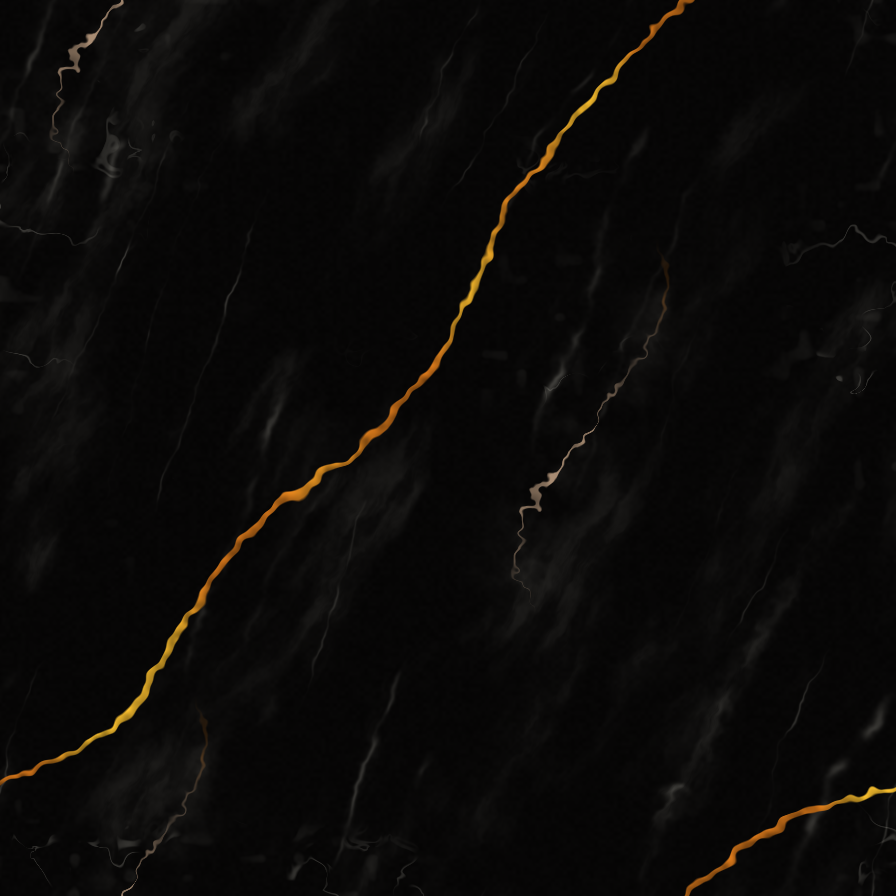
Reproduce this texture procedurally as a Shadertoy shader.

```glsl
// Black marble with one golden vein, crinkled tan cracks and broken grey streaks.
#define BASE vec3(0.025, 0.022, 0.021)
#define SMOKE vec3(0.99, 0.98, 0.92)
#define TAN vec3(0.66, 0.55, 0.45)
#define ORANGE vec3(0.74, 0.41, 0.09)
#define YELLOW vec3(0.87, 0.67, 0.16)
#define STREAKS 22
#define STREAK_LIGHT 0.17
#define CLOUD_LIGHT 0.075
#define WEB_LIGHT 0.17
#define GOLD_WIDTH 0.0034
#define GRAIN 0.012
#define TAU 6.28318

float hash(vec2 p) {
    return fract(sin(dot(p, vec2(127.1, 311.7))) * 43758.5453);
}

float noise(vec2 p) {
    vec2 i = floor(p), f = fract(p);
    f = f * f * (3.0 - 2.0 * f);
    return mix(mix(hash(i), hash(i + vec2(1, 0)), f.x),
               mix(hash(i + vec2(0, 1)), hash(i + vec2(1, 1)), f.x), f.y);
}

float fbm(vec2 p) {
    float sum = 0.0, amp = 0.5;
    for (int i = 0; i < 5; i++) {
        sum += amp * noise(p);
        p = mat2(1.6, 1.2, -1.2, 1.6) * p + 7.3;
        amp *= 0.5;
    }
    return sum;
}

vec2 jitter(vec2 p) {
    return vec2(noise(p), noise(p + 37.2)) - 0.5;
}

// Broken line through a centre, fading towards both ends
float streak(vec2 p, vec2 centre, float angle, float reach, float width, float seed) {
    vec2 q = p - centre;
    q -= floor(q + 0.5);
    vec2 dir = vec2(cos(angle), sin(angle));
    float along = dot(q, dir);
    float across = dot(q, vec2(-dir.y, dir.x));
    across += 0.02 * (noise(vec2(along * 8.0, seed)) - 0.5);
    across += 0.008 * (noise(vec2(along * 40.0, seed)) - 0.5);
    float fade = 1.0 - smoothstep(0.3 * reach, reach, abs(along));
    float patchy = smoothstep(0.25, 0.75, noise(vec2(along * 26.0, seed + 5.0)));
    float x = across / width;
    return fade * mix(0.2, 1.0, patchy) * exp(-x * x);
}

// Bowed crack: x is light of the line, y the haze around it, z the height
vec3 crack(vec2 p, vec2 shift, float aa) {
    vec2 q = p - shift - vec2(0.662, 0.53);
    q -= floor(q + 0.5);
    float rough = smoothstep(0.16, -0.04, q.y);
    vec2 w = q + mix(0.006, 0.022, rough) * jitter(q * 52.0);
    w += mix(0.005, 0.016, rough) * jitter(q * 120.0);
    float d = abs(w.x - 0.08 * sin(w.y * 10.0)) * 0.7;
    float ends = smoothstep(-0.22, -0.17, q.y) * (1.0 - smoothstep(0.13, 0.21, q.y));
    float bright = 0.3 + 0.7 * exp(-pow((q.y + 0.05) / 0.08, 2.0));
    float width = (0.0006 + 0.0022 * noise(q * 60.0)) * (0.5 + 0.7 * bright);
    float line = 1.0 - smoothstep(max(width - aa, 0.0), width + aa, d);
    float haze = exp(-d * 55.0) * smoothstep(0.3, 0.75, fbm(q * 30.0));
    line *= bright * (0.55 + 0.6 * noise(q * 90.0));
    return vec3(line * ends, haze * ends, q.y);
}

// Sideways swing of the golden vein, repeating along the diagonal
float veinSwing(float t) {
    return 0.045 - 0.075 * sin(TAU * t) - 0.03 * cos(2.0 * TAU * (t - 0.05))
         - 0.02 * cos(3.0 * TAU * (t - 0.1));
}

void mainImage(out vec4 fragColor, in vec2 fragCoord) {
    vec2 p = fragCoord / iResolution.xy;
    float aa = 1.0 / iResolution.y;
    vec2 fray = 0.006 * jitter(p * 60.0) + 0.004 * jitter(p * 130.0);

    // Faint torn clouds drawn out along the grain of the stone
    vec2 g = mat2(0.48, -0.88, 0.88, 0.48) * (p + 0.03 * jitter(p * 9.0) + fray);
    float cloud = smoothstep(0.48, 0.76, fbm(g * vec2(5.0, 13.0) + 3.1));
    float wisp = smoothstep(0.35, 0.75, fbm(g * vec2(18.0, 60.0)));
    float light = CLOUD_LIGHT * cloud * mix(0.25, 1.0, wisp);

    // Web of broken hairlines and pale flecks
    float ridge = abs(fbm(p * 7.5 + 0.3 * jitter(p * 45.0) + 11.0) - 0.5);
    float webMask = smoothstep(0.45, 0.75, noise(p * 5.0 + 21.0));
    float broken = smoothstep(0.3, 0.8, noise(p * 42.0));
    light += WEB_LIGHT * webMask * broken * (1.0 - smoothstep(0.001, 0.011, ridge));
    light += 0.05 * smoothstep(0.8, 0.97, noise(p * 48.0 + 9.0)) * webMask;

    // Long steep streaks: mostly hairlines, now and then a smoky one
    for (int i = 0; i < STREAKS; i++) {
        float k = float(i);
        float r = hash(vec2(k, 4.7));
        vec2 centre = fract(vec2(0.14, 0.82) + k * vec2(0.618, 0.755));
        float angle = mix(0.98, 1.3, hash(vec2(k, 1.3)));
        float reach = mix(0.06, 0.27, hash(vec2(k, 2.9)));
        float width = mix(0.0013, 0.006, r * r * r * r);
        float line = streak(p + 0.7 * fray, centre, angle, reach, width, k * 3.7);
        float halo = streak(p + 2.0 * fray, centre, angle, reach, width + 0.009, k * 3.7);
        light += STREAK_LIGHT * mix(0.35, 1.0, hash(vec2(k, 8.1)))
               * (line * (0.3 + broken) + 0.28 * halo * wisp);
    }

    // Broad frayed plume
    float plume = streak(p + 2.0 * fray, vec2(0.83, 0.24), 1.07, 0.27, 0.010, 2.0);
    light += 0.24 * plume * (0.25 + wisp);

    vec3 color = BASE + SMOKE * light;
    color += GRAIN * (noise(p * 230.0) - 0.5);

    // Two tan cracks, half a tile apart, golden at the upper end
    for (int i = 0; i < 2; i++) {
        vec3 c = crack(p, float(i) * vec2(-0.515, -0.51), aa);
        vec3 tint = mix(TAN, ORANGE, smoothstep(0.08, 0.16, c.z));
        color += SMOKE * 0.07 * c.y;
        color = mix(color, tint, min(c.x, 1.0));
    }

    // Golden vein, wrapped round the canvas edges
    vec2 w = p + 0.013 * jitter(p * 28.0) + 0.008 * jitter(p * 80.0);
    float offset = w.y - w.x - 0.106;
    float wraps = floor(offset + 0.5);
    float t = (w.x + w.y - 0.106 - wraps) * 0.5;
    float side = (offset - wraps - veinSwing(t)) * 0.64;
    float width = GOLD_WIDTH * mix(0.6, 1.35, noise(vec2(t * 13.0, 2.0)));
    float gold = 1.0 - smoothstep(width - aa, width + aa, abs(side));
    vec3 metal = mix(ORANGE, YELLOW, smoothstep(0.3, 0.8, noise(vec2(t * 11.0, 3.0))));
    metal *= 0.68 + 0.45 * noise(p * 120.0) + 0.12 * side / width;
    color = mix(color, metal, gold);

    fragColor = vec4(clamp(color, 0.0, 1.0), 1.0);
}
```
